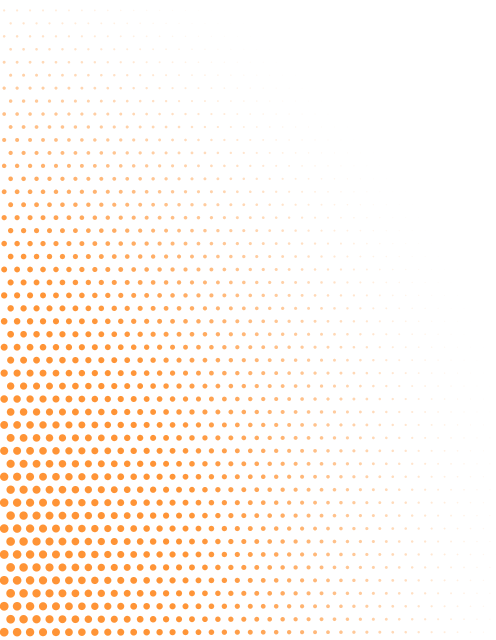
Reproduce this background procedurally as a Shadertoy shader.

```glsl
// Staggered orange halftone dots that shrink and fade away from the lower left.
// All lengths are fractions of the canvas height.
#define PITCH 0.02024
#define FIRST_DOT vec2(0.0065, 0.0122)
#define GLOW_CENTER vec2(-0.26, 0.0885)
#define VANISH_DISTANCE 1.146
#define SHRINK_RATE 0.0078
#define FADE_START 0.521
#define FADE_END 1.12
#define DOT_COLOR vec3(1.0, 0.58, 0.21)
#define PAPER_COLOR vec3(1.0)

// Center of the dot nearest to p; odd rows move half a pitch to the right.
vec2 nearestDot(vec2 p) {
    vec2 cell = (p - FIRST_DOT) / PITCH;
    float row = floor(cell.y + 0.5);
    float stagger = 0.5 * mod(row, 2.0);
    float column = max(floor(cell.x - stagger + 0.5), 0.0);
    return FIRST_DOT + PITCH * vec2(column + stagger, row);
}

void mainImage(out vec4 fragColor, in vec2 fragCoord) {
    float pixel = 1.0 / iResolution.y;
    vec2 p = fragCoord * pixel;

    // Size and strength depend on each dot's distance from the glow center
    vec2 dotCenter = nearestDot(p);
    float reach = distance(dotCenter, GLOW_CENTER);
    float radius = SHRINK_RATE * max(VANISH_DISTANCE - reach, 0.0);
    float opacity = 1.0 - smoothstep(FADE_START, FADE_END, reach);

    // Antialiased disc over the paper
    float edge = radius - distance(p, dotCenter);
    float coverage = clamp(edge / pixel + 0.5, 0.0, 1.0);
    fragColor = vec4(mix(PAPER_COLOR, DOT_COLOR, coverage * opacity), 1.0);
}
```
